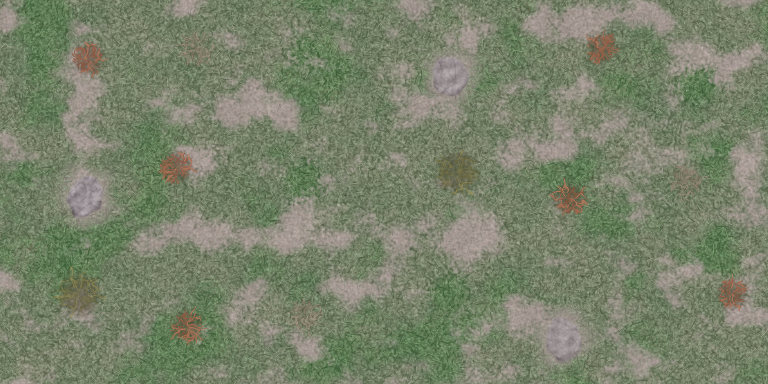
A Shadertoy shader for this texture:

```glsl
// Worn meadow seen from above: grass with bare dust patches, dotted with
// rusty shrubs, dry twigs, green tufts and pale stones. Gradient noise shapes
// the ground, short strokes make the blades, a jittered grid places the rest.

vec2 hash2(vec2 p) {
    vec3 q = fract(p.xyx * vec3(0.1031, 0.1030, 0.0973));
    q += dot(q, q.yzx + 33.33);
    return fract((q.xx + q.yz) * q.zy);
}

float corner(vec2 cell, vec2 offset) {
    return dot(2.0 * hash2(cell + 50.0) - 1.0, offset);
}

float gradNoise(vec2 p) {
    vec2 i = floor(p), f = fract(p), e = vec2(1, 0);
    vec2 u = f * f * f * (f * (f * 6.0 - 15.0) + 10.0);
    return mix(mix(corner(i, f), corner(i + e, f - e), u.x),
               mix(corner(i + e.yx, f - e.yx), corner(i + 1.0, f - 1.0), u.x), u.y);
}

float fbm(vec2 p) {
    float sum = 0.0, amp = 1.0;
    for (int i = 0; i < 4; i++) {
        sum += amp * gradNoise(p);
        p = mat2(1.6, 1.2, -1.2, 1.6) * p + 7.3;
        amp *= 0.5;
    }
    return sum;
}

float segment(vec2 p, vec2 a, vec2 b) {
    vec2 ab = b - a;
    return length(p - a - ab * clamp(dot(p - a, ab) / dot(ab, ab), 0.0, 1.0));
}

float stroke(float dist, float halfWidth, float px) {
    return clamp((halfWidth - dist) / px + 0.5, 0.0, 1.0);
}

// Short strokes in random directions: x is coverage, y is tone
vec2 blades(vec2 p, float scale, float px) {
    vec2 cell = floor(p * scale), result = vec2(0);
    for (int j = -1; j <= 1; j++)
    for (int i = -1; i <= 1; i++) {
        vec2 id = cell + vec2(i, j);
        vec2 h = hash2(id + scale), g = hash2(id + 2.0 * scale);
        float angle = 6.2832 * g.x;
        vec2 reach = (0.25 + 0.35 * g.y) * vec2(cos(angle), sin(angle)) / scale;
        vec2 mid = (id + h) / scale;
        float c = stroke(segment(p, mid - reach, mid + reach), 0.0013, px);
        float tone = smoothstep(0.15, 0.85, fract(7.0 * (h.x + g.y)));
        result = vec2(max(result.x, c), mix(result.y, tone, c));
    }
    return result;
}

// Tangle of crooked forked branches: x is coverage, y is tone
vec2 shrub(vec2 q, float size, float seed, float px) {
    vec2 result = vec2(0);
    q += 0.02 * vec2(gradNoise(q * 45.0 + seed), gradNoise(q * 45.0 + seed + 9.0));
    for (int i = 0; i < 16; i++) {
        vec2 h = hash2(vec2(float(i) + 3.0, seed));
        float angle = 6.2832 * (float(i) + h.x) / 16.0;
        float turn = angle + (h.x > 0.5 ? 1.4 : -1.4);
        vec2 tip = size * mix(0.6, 1.0, h.y) * vec2(cos(angle), sin(angle));
        vec2 twig = 0.55 * tip + 0.5 * size * vec2(cos(turn), sin(turn));
        float d = min(segment(q, 0.4 * h.x * tip, tip), segment(q, 0.55 * tip, twig));
        float c = stroke(d, 0.0017, px);
        result = vec2(max(result.x, c), mix(result.y, h.y, c));
    }
    return result;
}

void mainImage(out vec4 fragColor, in vec2 fragCoord) {
    float px = 1.0 / iResolution.y;
    vec2 p = fragCoord * px;

    // One feature per grid cell
    vec2 id = floor(p * 3.0);
    vec2 h = hash2(id + 17.0);
    vec2 q = p - (id + 0.5 + 0.44 * (h - 0.5)) / 3.0;
    float kind = mod(id.x * 3.0 + id.y * 5.0, 7.0);
    float r = length(q), seed = 11.0 + id.x + 7.0 * id.y;
    bool isRock = kind == 5.0, isTuft = kind == 2.0 || kind == 4.0;
    bool isRust = kind == 1.0 || kind == 3.0, isOlive = kind == 0.0;

    // Ground cover
    float grain = gradNoise(p * 115.0) + 0.7 * gradNoise(p * 55.0 + 31.0);
    float speck = gradNoise(p * 171.0 + 13.7);
    float tint = fbm(p * 9.0 + 60.0);
    float lush = smoothstep(0.0, 0.42, fbm(p * 4.2 + 21.0) + 0.12 * grain);
    if (isTuft) lush = max(lush, smoothstep(0.075, 0.02, r + 0.03 * grain));
    float bare = fbm(p * vec2(7.0, 9.0) + 4.0) + 0.25 * gradNoise(p * 1.9 + 8.0);
    float dirt = smoothstep(-0.1, 0.42, bare + 0.16 * grain - 0.22 * lush);
    if (isRock) dirt = max(dirt, 0.9 * smoothstep(0.1, 0.035, r + 0.05 * tint + 0.015 * grain));

    // Grass colour and blades
    vec3 grass = mix(vec3(0.465, 0.51, 0.41), vec3(0.38, 0.49, 0.34), 0.9 * lush);
    grass += tint * vec3(0.09, 0.04, 0.06) + 0.16 * grain + 0.16 * speck;
    vec2 fine = blades(p, 85.0, px), coarse = blades(p + 3.0, 52.0, px);
    vec3 shadow = mix(vec3(0.30, 0.36, 0.26), vec3(0.20, 0.34, 0.19), lush);
    vec3 light = mix(vec3(0.63, 0.66, 0.56), vec3(0.52, 0.66, 0.46), lush);
    grass = mix(grass, mix(shadow, light, fine.y), 0.72 * fine.x);
    grass = mix(grass, mix(shadow, light, coarse.y), 0.72 * coarse.x);

    // Dusty soil, with some blades showing through
    vec3 soil = vec3(0.66, 0.605, 0.59) + 0.07 * grain + 0.09 * speck + 0.05 * tint;
    vec3 col = mix(grass, soil, dirt * (0.95 - 0.25 * coarse.x));

    if (isRock) {
        // Stone with facets, cracks and a shaded lower rim
        float edge = length(q * vec2(1.1, 0.95)) + 0.02 * gradNoise(q * 25.0 + seed);
        float body = smoothstep(0.055, 0.047, edge);
        float facet = fbm(q * 32.0 + seed) - fbm(q * 32.0 + seed + vec2(-0.25, 0.3));
        float crack = smoothstep(0.07, 0.0, abs(gradNoise(q * 38.0 + seed + 5.0)));
        vec3 stone = vec3(0.62, 0.585, 0.605) + 0.18 * facet - 0.07 * crack + 0.05 * grain;
        stone -= 0.18 * smoothstep(0.035, 0.055, edge) * smoothstep(0.02, -0.04, q.y);
        col = mix(col, stone, body * mix(0.55, 1.0, h.x));
    } else if (!isTuft) {
        // Rusty, olive or dry shrub over its own shade
        float size = isOlive ? 0.07 : 0.052;
        vec2 branch = shrub(q, size, seed, px);
        vec3 dark = isRust ? vec3(0.50, 0.31, 0.23) : isOlive ? vec3(0.36, 0.36, 0.20) : vec3(0.47, 0.40, 0.35);
        vec3 pale = isRust ? vec3(0.76, 0.49, 0.37) : isOlive ? vec3(0.62, 0.57, 0.34) : vec3(0.70, 0.60, 0.55);
        float shade = smoothstep(size, 0.4 * size, r + 0.015 * grain);
        col = mix(col, vec3(0.32, 0.30, 0.22), shade * (isRust || isOlive ? 0.5 : 0.1));
        col = mix(col, mix(dark, pale, branch.y), branch.x * (isRust ? 0.9 : 0.65));
    }
    fragColor = vec4(clamp(col, 0.0, 1.0), 1.0);
}
```
